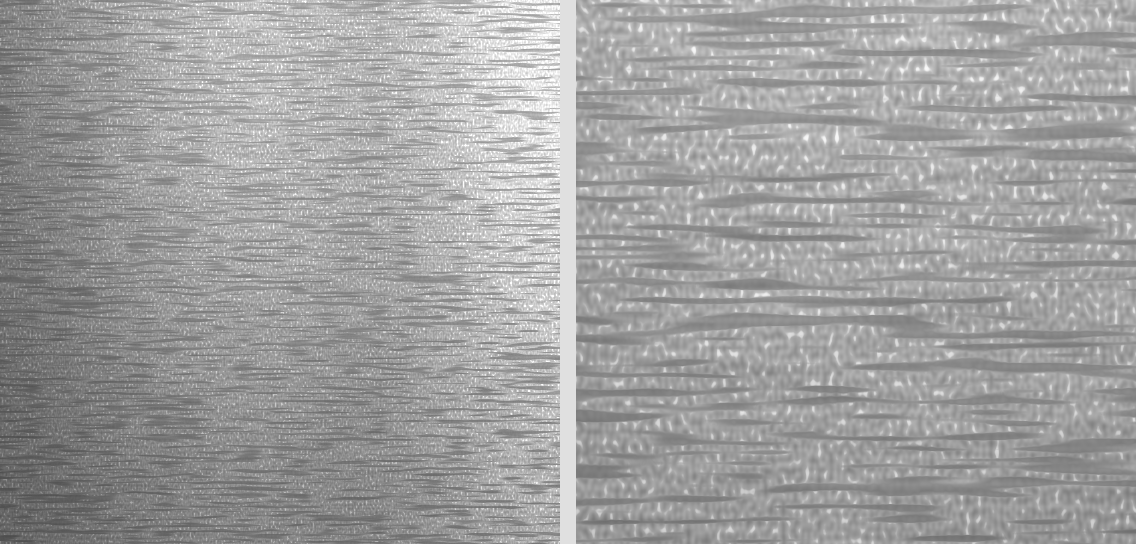
Left: the whole. Right: its middle third, enlarged.
Reproduce this texture procedurally as a Shadertoy shader.

```glsl
// Brushed steel: a broad sheen brightens to the right and top, cut by thin
// dark horizontal streaks and covered with fine upright embossed ticks.
// All detail is gradient noise, stretched differently for each layer.

const vec3 STEEL_TINT = vec3(1.0, 1.0, 1.0);
const float STREAK_DEPTH = 0.22;
const float TICK_RELIEF = 0.26;

// Pseudo-random unit gradient of a lattice cell
vec2 cellGradient(vec2 cell) {
    vec3 q = fract(cell.xyx * vec3(0.1031, 0.1030, 0.0973));
    q += dot(q, q.yzx + 33.33);
    float angle = 6.28318 * fract((q.x + q.y) * q.z);
    return vec2(cos(angle), sin(angle));
}

// Gradient noise, roughly -0.7 to 0.7
float gradientNoise(vec2 p) {
    vec2 cell = floor(p);
    vec2 f = fract(p);
    vec2 blend = f * f * f * (f * (f * 6.0 - 15.0) + 10.0);
    vec2 e = vec2(1.0, 0.0);
    float a = dot(cellGradient(cell), f);
    float b = dot(cellGradient(cell + e.xy), f - e.xy);
    float c = dot(cellGradient(cell + e.yx), f - e.yx);
    float d = dot(cellGradient(cell + e.xx), f - e.xx);
    return mix(mix(a, b, blend.x), mix(c, d, blend.x), blend.y);
}

// Noise with its own frequency per axis and a seed that shifts the lattice
float layer(vec2 p, vec2 frequency, float seed) {
    return gradientNoise(p * frequency + vec2(seed * 17.3, seed * 41.7));
}

// Broad reflection: dark left edge, soft central band, bright right edge
float sheen(vec2 uv) {
    float height = smoothstep(-0.15, 1.05, uv.y);
    float left = mix(0.36, 0.47, height);
    float middle = mix(0.50, 0.75, height);
    float right = mix(0.66, 0.94, height);
    float light = mix(left, middle, smoothstep(-0.12, 0.48, uv.x));
    light -= 0.05 * height * smoothstep(0.45, 0.70, uv.x);
    return mix(light, right, smoothstep(0.62, 1.06, uv.x));
}

// Coverage of dark streaks, with ragged ends and uneven density
float streaks(vec2 p, float patches, float ragged) {
    float shortLines = layer(p, vec2(21.0, 207.3), 1.0);
    float longLines = layer(p, vec2(6.3, 183.7), 2.0);
    float field = 0.65 * shortLines + 0.65 * longLines;
    field += 0.28 * patches + 0.14 * ragged;
    return smoothstep(0.04, 0.26, field);
}

void mainImage(out vec4 fragColor, in vec2 fragCoord) {
    vec2 uv = fragCoord / iResolution.xy;
    vec2 p = fragCoord / iResolution.x;

    // Surface layers
    float patches = layer(p, vec2(5.7, 43.0), 3.0);
    float ticks = layer(p, vec2(283.0, 171.0), 4.0);
    float rows = layer(p, vec2(9.0, 231.0), 5.0);
    float streak = streaks(p, patches, ticks);

    // Relief is strongest between the streaks
    float relief = TICK_RELIEF * ticks * (1.0 - 0.75 * streak);
    float glint = 0.22 * smoothstep(0.22, 0.50, ticks) * (1.0 - streak);
    float lineDepth = STREAK_DEPTH * mix(0.9, 1.3, smoothstep(0.6, 1.0, uv.x));

    // Shade the sheen by the surface
    float shade = 1.045 + relief + glint - lineDepth * streak;
    shade += 0.12 * rows + 0.05 * patches;
    vec3 color = STEEL_TINT * sheen(uv) * shade;
    fragColor = vec4(clamp(color, 0.0, 1.0), 1.0);
}
```
